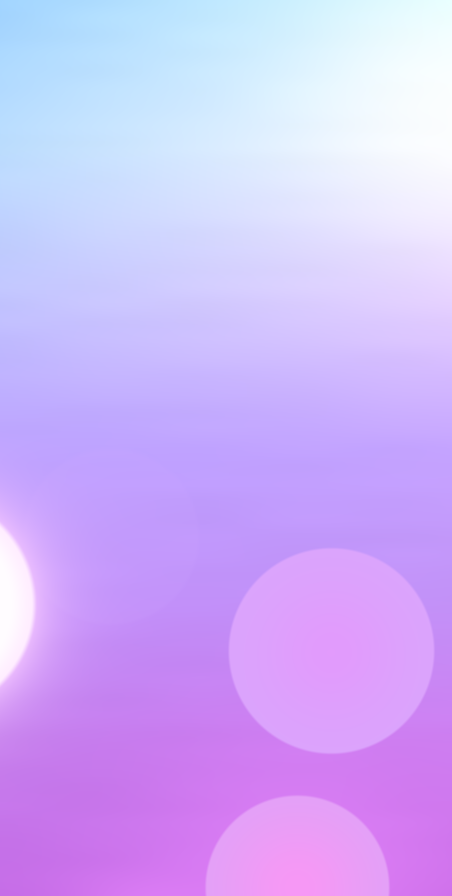
A Shadertoy shader for this background:

```glsl
// Soft blue-to-violet gradient with a white corner glow and translucent bokeh discs.

// Positions and radii are in units of canvas height, origin at the lower left.
const int STOPS = 7;
const vec3 LEFT_RAMP[STOPS] = vec3[STOPS](
    vec3(0.78, 0.43, 0.91), vec3(0.76, 0.47, 0.92), vec3(0.75, 0.56, 0.98),
    vec3(0.73, 0.63, 1.00), vec3(0.76, 0.77, 1.00), vec3(0.74, 0.87, 1.00),
    vec3(0.63, 0.83, 1.00));
const vec3 RIGHT_RAMP[STOPS] = vec3[STOPS](
    vec3(0.79, 0.42, 0.90), vec3(0.80, 0.49, 0.94), vec3(0.76, 0.57, 0.97),
    vec3(0.77, 0.64, 1.00), vec3(0.90, 0.82, 1.00), vec3(0.97, 0.98, 1.00),
    vec3(0.88, 1.00, 1.00));

// Discs: centre x, centre y, radius
const vec3 WHITE_DISC = vec3(-0.085, 0.3255, 0.1235);
const vec3 LILAC_DISC = vec3(0.370, 0.2735, 0.1146);
const vec3 PINK_DISC  = vec3(0.332, 0.0095, 0.1025);
const vec3 FAINT_DISC = vec3(0.124, 0.4010, 0.0980);

const vec3 WHITE_CORE = vec3(1.00, 0.99, 1.00);
const vec3 WHITE_RIM  = vec3(1.00, 0.93, 1.00);
const vec3 HALO       = vec3(0.95, 0.77, 1.00);
const vec3 LILAC_RIM  = vec3(0.86, 0.65, 0.99);
const vec3 LILAC_CORE = vec3(0.89, 0.61, 0.99);
const vec3 PINK_RIM   = vec3(0.88, 0.64, 0.97);
const vec3 PINK_CORE  = vec3(0.97, 0.60, 0.96);
const vec3 FLOOR_GLOW = vec3(0.89, 0.51, 0.98);

const float HALO_WIDTH = 0.034;
const float GRAIN = 0.014;

float hash(vec2 p) {
    return fract(sin(dot(p, vec2(127.1, 311.7))) * 43758.5);
}

float noise(vec2 p) {
    vec2 i = floor(p), f = fract(p);
    f = f * f * (3.0 - 2.0 * f);
    return mix(mix(hash(i), hash(i + vec2(1, 0)), f.x),
               mix(hash(i + vec2(0, 1)), hash(i + vec2(1, 1)), f.x), f.y);
}

float glow(vec2 p, vec2 centre, vec2 size) {
    vec2 d = (p - centre) / size;
    return exp(-dot(d, d));
}

float discDistance(vec2 p, vec3 disc) {
    return length(p - disc.xy) - disc.z;
}

float cover(float dist, float softness) {
    return 1.0 - smoothstep(-softness, softness, dist);
}

vec3 background(vec2 uv) {
    float t = clamp(uv.y, 0.0, 1.0) * float(STOPS - 1);
    int i = min(int(t), STOPS - 2);
    float f = t - float(i);
    vec3 left = mix(LEFT_RAMP[i], LEFT_RAMP[i + 1], f);
    vec3 right = mix(RIGHT_RAMP[i], RIGHT_RAMP[i + 1], f);
    return mix(left, right, uv.x);
}

void mainImage(out vec4 fragColor, in vec2 fragCoord) {
    vec2 uv = fragCoord / iResolution.xy;
    vec2 p = fragCoord / iResolution.y;
    float edge = max(0.0018, 0.8 / iResolution.y);

    // Sky gradient, corner light and faint horizontal streaks
    vec3 color = background(uv);
    color = mix(color, vec3(1.0), 0.75 * glow(p, vec2(0.51, 0.885), vec2(0.15, 0.12)));
    color += GRAIN * (noise(p * vec2(9.0, 50.0)) - 0.5);

    // Pink light along the floor
    color = mix(color, FLOOR_GLOW, 0.75 * glow(p, PINK_DISC.xy, vec2(0.17, 0.16)));
    color = mix(color, FLOOR_GLOW, 0.60 * glow(p, vec2(0.17, -0.01), vec2(0.09, 0.035)));

    // Barely visible disc
    color = mix(color, vec3(0.82, 0.66, 1.0), 0.12 * cover(discDistance(p, FAINT_DISC), 0.003));

    // Translucent discs, warmer toward their centres
    float lilac = discDistance(p, LILAC_DISC);
    vec3 lilacFill = mix(LILAC_RIM, LILAC_CORE, glow(p, LILAC_DISC.xy, vec2(0.075)));
    color = mix(color, lilacFill, 0.95 * cover(lilac, edge));

    float pink = discDistance(p, PINK_DISC);
    vec3 pinkFill = mix(PINK_RIM, PINK_CORE, glow(p, PINK_DISC.xy, vec2(0.075)));
    color = mix(color, pinkFill, 0.96 * cover(pink, edge));

    // Bright disc at the left with its halo
    float white = discDistance(p, WHITE_DISC);
    color = mix(color, HALO, 0.85 * exp(-max(white, 0.0) / HALO_WIDTH));
    vec3 whiteFill = mix(WHITE_RIM, WHITE_CORE, smoothstep(0.0, 0.03, -white));
    color = mix(color, whiteFill, cover(white, 2.0 * edge));

    fragColor = vec4(clamp(color, 0.0, 1.0), 1.0);
}
```
